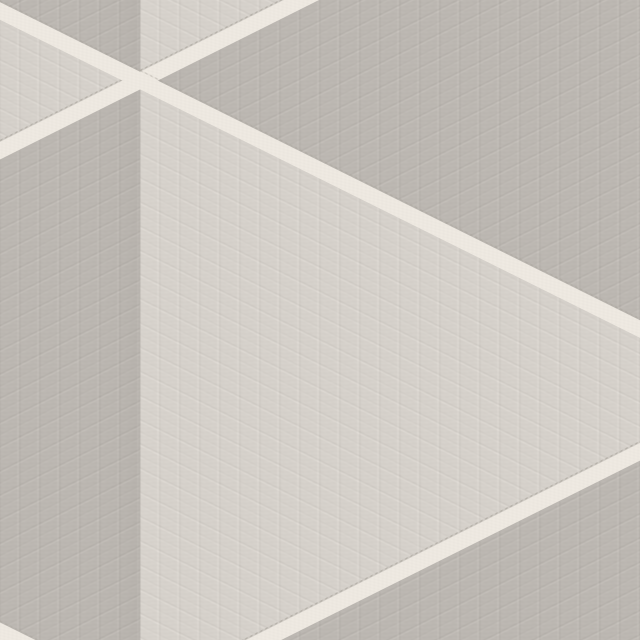
Write a WebGL 2 fragment shader that draws this background.

```glsl
#version 300 es
precision highp float;
// Draws woven grey panels split by pale diagonal ribbons and a vertical fold.

uniform vec2 u_resolution;
out vec4 fragColor;

const vec3 SHADE = vec3(0.735, 0.717, 0.695);
const vec3 LIGHT = vec3(0.835, 0.817, 0.793);
const vec3 RIBBON = vec3(0.93, 0.91, 0.88);
const vec3 EDGE = vec3(0.64, 0.62, 0.585);

const vec2 CROSSING = vec2(0.219, 0.874);
const float SLOPE = 0.497;
const float RIBBON_HALF = 0.0137;
const float CELL = 0.03125;
const float ROW = 0.0378;

// Height of p above a sloped line through an anchor point.
float above(vec2 p, vec2 anchor, float slope) {
    return p.y - anchor.y - slope * (p.x - anchor.x);
}

// Smooth sign, from -1 to 1 across about one pixel.
float softSign(float d, float px) {
    return clamp(d / px, -1.0, 1.0);
}

// Smooth bar of given half width around zero.
float bar(float d, float halfWidth, float px) {
    return 1.0 - smoothstep(-0.7, 0.7, (abs(d) - halfWidth) / px);
}

// Repeated crease: a dark groove beside a pale ridge.
float crease(float t, float period, float width) {
    float d = (fract(t / period + 0.5) - 0.5) * period;
    float groove = exp(-pow(d / width, 2.0));
    float ridge = exp(-pow((d + 2.0 * width) / width, 2.0));
    return ridge - groove;
}

// Fine thread texture made of layered sines.
float weave(vec2 p) {
    float threads = sin(p.y * 1020.0 + 0.8 * sin(p.x * 201.0));
    float slubs = sin(p.x * 603.0 + p.y * 310.0) * sin(p.y * 402.0);
    return 0.6 * threads + 0.4 * slubs;
}

// Panel relief: upright creases and sloped rows, with fainter rows between.
float relief(vec2 p, float slope, float width) {
    float t = p.y - slope * p.x;
    float upright = crease(p.x, CELL, width);
    float rows = crease(t, ROW, width);
    float between = crease(t + 0.5 * ROW, ROW, width);
    return 0.020 * upright + 0.022 * rows + 0.010 * between;
}

// Adds one ribbon with a stitched dark line along its upper edge.
vec3 addRibbon(vec3 base, float d, vec2 p, float stitch, float px) {
    float dash = 0.6 + 0.4 * sin(p.x * 804.0);
    float rim = bar(d - RIBBON_HALF - 0.0022, 0.0013, px);
    base = mix(base, EDGE, stitch * dash * rim);
    float hatch = sin((p.x + p.y) * 640.0) * sin((p.x - 2.0 * p.y) * 330.0);
    vec3 cloth = RIBBON + 0.008 * hatch;
    return mix(base, cloth, bar(d, RIBBON_HALF, px));
}

void main() {
    vec2 p = gl_FragCoord.xy / u_resolution;
    float px = 1.0 / min(u_resolution.x, u_resolution.y);
    float width = max(0.0016, 0.7 * px);

    // Dividing lines
    float fall = above(p, CROSSING, -SLOPE);
    float rise = above(p, CROSSING, 0.5);
    float lowRise = above(p, vec2(1.0, 0.294), 0.5);
    float lowFall = above(p, vec2(0.0, 0.0137), -SLOPE);
    float fold = p.x - CROSSING.x;

    // Panels alternate in tone across every dividing line
    float parity = softSign(fold, px) * softSign(fall, px)
                 * softSign(rise, px) * softSign(lowRise, px);
    float lit = 0.5 + 0.5 * parity;

    // Panel cloth, with a gentle glow and shadow beside the fold
    vec3 shade = SHADE + relief(p, 0.5, width);
    vec3 light = LIGHT + relief(p, -SLOPE, width);
    float nearFold = exp(-abs(fold) * 28.0);
    shade -= 0.022 * nearFold;
    light += 0.010 * nearFold;
    vec3 color = mix(shade, light, lit) + 0.007 * weave(p);

    // Ribbons
    color = addRibbon(color, lowFall, p, 0.3, px);
    color = addRibbon(color, lowRise, p, 0.6, px);
    color = addRibbon(color, rise, p, 0.6, px);
    color = addRibbon(color, fall, p, 0.4, px);

    fragColor = vec4(color, 1.0);
}
```
